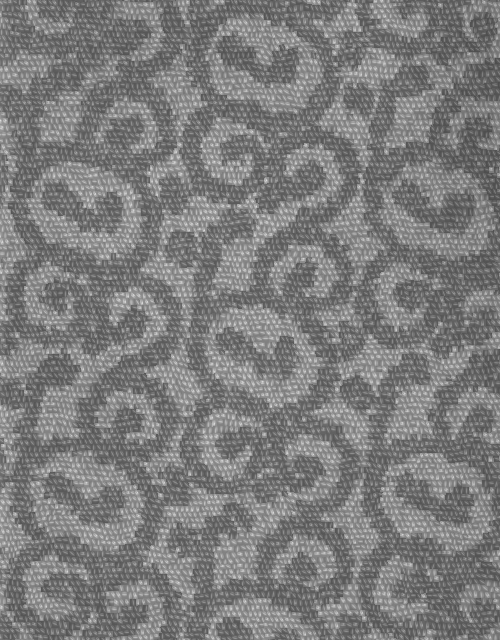
Reproduce this pattern procedurally as a WebGL 1 fragment shader.

```glsl
precision highp float;
// Looped grey textile with a half-drop repeat of scrolls: a tilted heart, three
// large spirals and small tendrils joined by vines. The motif is a distance
// field sampled near each stitch, and each stitch is a tilted, shaded loop.

uniform vec2 u_resolution;

const vec2 REPEAT = vec2(2.11, 3.5);
const vec2 STITCH = vec2(0.063, 0.071);

float hash(vec2 p) {
  return fract(sin(dot(p, vec2(127.1, 311.7))) * 43758.5453);
}

float noise(vec2 p) {
  vec2 i = floor(p), f = fract(p);
  f = f * f * (3.0 - 2.0 * f);
  return mix(mix(hash(i), hash(i + vec2(1, 0)), f.x),
             mix(hash(i + vec2(0, 1)), hash(i + vec2(1, 1)), f.x), f.y);
}

mat2 rotation(float a) {
  return mat2(cos(a), sin(a), -sin(a), cos(a));
}

float segment(vec2 p, vec2 a, vec2 b) {
  vec2 ab = b - a;
  return length(p - a - ab * clamp(dot(p - a, ab) / dot(ab, ab), 0.0, 1.0));
}

// Distance to a hook that winds out from the centre over three radians and then
// follows a ring. A negative sweep turns clockwise.
float curl(vec2 p, float start, float sweep, float radius) {
  float turn = abs(sweep);
  float angle = mod((atan(p.y, p.x + 1e-5) - start) * sign(sweep), 6.28318);
  float finish = start + sweep;
  float d = min(length(p) - 0.12 * radius,
                length(p - radius * vec2(cos(finish), sin(finish))));
  for (int k = 0; k < 2; k++) {
    float s = angle + 6.28318 * float(k);
    if (s < turn) d = min(d, abs(length(p) - radius * min(1.0, 0.08 + s / 3.2)));
  }
  return d;
}

// Tilted heart ring with two lobes inside, the right one hooking upwards.
float heart(vec2 p) {
  vec2 q = rotation(0.5) * (p - vec2(-0.02, -0.08));
  float d = abs(length(q / vec2(0.83, 0.67)) - 1.0) * 0.74;
  d = min(d, segment(p, vec2(-0.4, 0.12), vec2(-0.28, 0.02)) - 0.05);
  d = min(d, segment(p, vec2(-0.28, 0.0), vec2(0.02, -0.2)) + 0.01);
  d = min(d, segment(p, vec2(0.02, -0.2), vec2(0.22, -0.2)) - 0.02);
  return min(d, segment(p, vec2(0.22, -0.18), vec2(0.25, -0.02)) - 0.05);
}

float motif(vec2 p) {
  float d = heart(p);
  // large spirals
  d = min(d, curl(p - vec2(-0.38, -1.11), 1.5, -8.2, 0.52));
  d = min(d, curl(p - vec2(0.55, -1.41), -1.0, -7.0, 0.49));
  d = min(d, curl(p - vec2(0.47, 0.9), -3.5, 7.6, 0.49));
  // small tendrils
  d = min(d, curl(p - vec2(1.04, -0.52), 2.6, -3.2, 0.2));
  d = min(d, curl(p - vec2(1.0, 0.03), -1.6, 3.2, 0.22));
  d = min(d, curl(p - vec2(-0.25, -2.02), 0.5, 3.2, 0.22));
  d = min(d, curl(p - vec2(0.05, -1.72), 3.6, -3.0, 0.17));
  // joining vines
  d = min(d, segment(p, vec2(0.68, -1.88), vec2(0.25, -2.14)));
  d = min(d, segment(p, vec2(0.25, -2.14), vec2(0.02, -2.45)));
  d = min(d, segment(p, vec2(-0.78, 0.2), vec2(-0.74, 0.8)));
  return min(d, segment(p, vec2(-0.74, 0.8), vec2(-0.6, 1.4))) - 0.112;
}

// Nearest scroll over the neighbouring half-drop repeats.
float scrolls(vec2 p) {
  float d = 9.0;
  for (int i = -1; i <= 1; i++) {
    float column = floor(p.x / REPEAT.x + 0.5) + float(i);
    vec2 q = p - column * REPEAT * vec2(1.0, 0.5);
    q.y = mod(q.y + 0.5 * REPEAT.y, REPEAT.y) - 0.5 * REPEAT.y;
    for (int j = -1; j <= 1; j++)
      d = min(d, motif(q + vec2(0.0, float(j) * REPEAT.y)));
  }
  return d;
}

void main() {
  vec2 p = gl_FragCoord.xy / u_resolution.y * 7.68;

  // slightly wavy rows of stitches
  vec2 wave = vec2(noise(p * 3.0), noise(p * 3.0 + 40.0)) - 0.5;
  vec2 grid = (p + 0.07 * wave) / STITCH;
  float shift = 0.5 * mod(floor(grid.y), 2.0);
  grid.x += shift;
  vec2 stitch = floor(grid);
  float vary = hash(stitch), lean = hash(stitch + 71.3);
  vec2 centre = (stitch + vec2(0.5 - shift, 0.5)) * STITCH;
  centre = mix(centre, p, 0.55);

  // yarn tone, with the upper left corner worn and smudged
  float wear = smoothstep(2.4, 0.4, length(centre - vec2(0.4, 7.4)));
  float d = scrolls(centre - vec2(3.17, 3.48)) + (vary - 0.5) * 0.07;
  d -= wear * 0.06 * noise(centre * 4.0);
  float light = smoothstep(-0.04, 0.04, d) * (1.0 - 0.25 * wear);

  // loop of yarn: rounded body, twin strands and a small glint
  vec2 q = fract(grid) - 0.5 + 0.24 * (vec2(vary, lean) - 0.5);
  q = rotation((lean - 0.5) * 1.8 + 0.9) * q;
  float body = smoothstep(0.7, 0.12, length(q * vec2(0.95, 1.6)));
  float strand = cos(q.y * 17.0 + vary * 3.0) * body;
  float glint = smoothstep(0.26, 0.0, length(q - vec2(0.1, 0.08))) * step(0.55, vary);
  float grey = mix(0.375, 0.51, light) + body * mix(0.14, 0.17, light);
  grey += 0.06 * strand + 0.13 * glint + 0.07 * (vary - 0.5);

  // uneven lighting across the cloth
  grey *= 0.97 + 0.08 * noise(p * 0.7) - 0.08 * smoothstep(4.5, 6.0, p.x);
  grey += 0.05 * smoothstep(0.12, 0.0, p.x);
  gl_FragColor = vec4(vec3(grey), 1.0);
}
```
